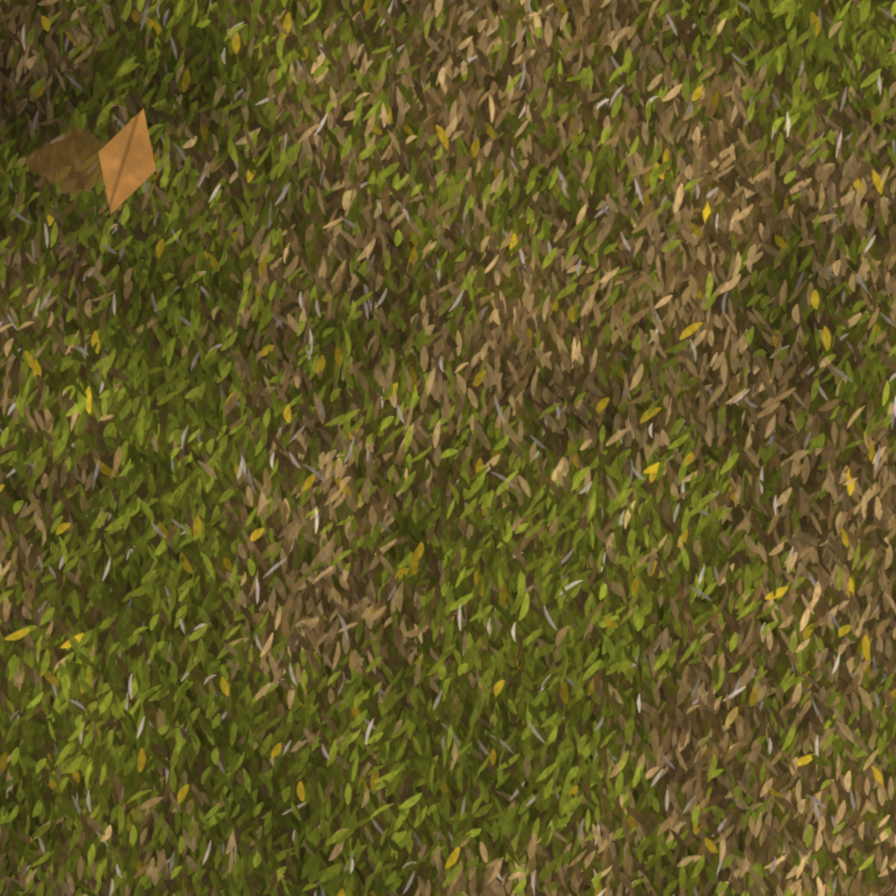
Reproduce this texture procedurally as a WebGL 1 fragment shader.

```glsl
precision highp float;
// Patchy lawn seen from above: short green and dry blades over dark soil, with a fallen leaf.
uniform vec2 u_resolution;

#define LAYERS 10
#define CELL 0.027
#define BLADE_LENGTH 0.019
#define BLADE_WIDTH 0.0036
#define SOFTNESS 0.0018
#define LEAN_SPREAD 1.25
#define DRY_SHARE 0.46
#define PATCH_SCALE 5.0
#define BRIGHTNESS 1.0

const vec3 SOIL = vec3(0.25, 0.20, 0.11);
const vec3 MOSS = vec3(0.30, 0.28, 0.09);
const vec3 DEEP_GREEN = vec3(0.26, 0.27, 0.08);
const vec3 LIGHT_GREEN = vec3(0.48, 0.51, 0.16);
const vec3 BROWN = vec3(0.35, 0.27, 0.15);
const vec3 STRAW = vec3(0.70, 0.58, 0.39);
const vec3 YELLOW = vec3(0.66, 0.55, 0.14);
const vec3 PALE = vec3(0.64, 0.58, 0.54);
const vec3 LEAF = vec3(0.68, 0.48, 0.25);

float hash(vec2 p) {
  return fract(sin(dot(p, vec2(127.1, 311.7))) * 43758.5453);
}

vec4 hash4(vec2 p) {
  return vec4(hash(p), hash(p + 17.3), hash(p + 41.9), hash(p + 73.7));
}

float noise(vec2 p) {
  vec2 i = floor(p), f = fract(p);
  f = f * f * (3.0 - 2.0 * f);
  return mix(mix(hash(i), hash(i + vec2(1.0, 0.0)), f.x),
             mix(hash(i + vec2(0.0, 1.0)), hash(i + 1.0), f.x), f.y);
}

float fbm(vec2 p) {
  float sum = 0.0, gain = 0.5;
  for (int i = 0; i < 4; i++) {
    sum += gain * noise(p);
    p = p * 2.03 + 11.7;
    gain *= 0.5;
  }
  return sum / 0.9375;
}

vec2 rotate(vec2 p, float angle) {
  float c = cos(angle), s = sin(angle);
  return vec2(c * p.x - s * p.y, s * p.x + c * p.y);
}

// Coverage of a tapered, bent blade centred at the origin
float blade(vec2 p, float halfLength, float halfWidth, float bend, float soft) {
  float t = p.y / halfLength;
  float width = halfWidth * (1.0 - t * t);
  float d = abs(p.x + bend * t * t) - width;
  return (1.0 - smoothstep(-soft, soft, d)) * (1.0 - smoothstep(0.8, 1.0, abs(t)));
}

vec3 bladeColor(vec4 r, float dryness) {
  vec3 dry = mix(BROWN, STRAW, pow(r.y, 1.4));
  vec3 fresh = mix(DEEP_GREEN, LIGHT_GREEN, r.y);
  vec3 color = mix(fresh, dry, step(r.x, dryness));
  color = mix(color, YELLOW, step(0.965, r.z));
  color = mix(color, PALE, step(r.z, 0.02));
  return color * mix(0.66, 1.2, r.w);
}

// Coverage of a four-cornered leaf
float leaf(vec2 p, vec2 size, float soft) {
  float d = (abs(p.x) / size.x + abs(p.y) / size.y - 1.0) * size.x;
  return 1.0 - smoothstep(-soft, soft, d);
}

void main() {
  vec2 uv = gl_FragCoord.xy / u_resolution.y;
  float soft = max(SOFTNESS, 0.75 / u_resolution.y);

  // Broad patches of dryness and shade
  float patches = fbm(uv * PATCH_SCALE + 3.1);
  float dryCorner = 1.0 - smoothstep(0.0, 0.5, distance(uv, vec2(1.0, 0.15)));
  float darkCorner = 1.0 - smoothstep(0.05, 0.4, distance(uv, vec2(0.03, 0.93)));
  float dryness = DRY_SHARE + 2.2 * (patches - 0.5) + 0.3 * dryCorner + 0.2 * darkCorner;
  dryness = clamp(dryness, 0.08, 0.92);
  float shade = 0.76 + 0.48 * fbm(uv * 9.0 + 27.0) + 0.1 * dryCorner - 0.26 * darkCorner;

  // Soil and moss between the blades
  vec3 color = mix(SOIL, MOSS, smoothstep(0.3, 0.7, fbm(uv * vec2(70.0, 45.0))));

  // Blades, darker in the lower layers
  for (int layer = 0; layer < LAYERS; layer++) {
    float level = float(layer);
    float depth = mix(0.74, 1.1, level / float(LAYERS - 1));
    vec2 q = rotate(uv, 0.37 * level) / CELL + level * 5.31;
    for (int j = -1; j <= 1; j++) {
      for (int i = -1; i <= 1; i++) {
        vec2 cell = floor(q) + vec2(float(i), float(j));
        vec4 form = hash4(cell + level * 91.7);
        vec4 tint = hash4(cell + level * 57.1 + 200.0);
        vec2 p = rotate((q - cell - form.xy) * CELL, -0.37 * level);
        p = rotate(p, (form.z + tint.w - 1.0) * LEAN_SPREAD + 0.12);
        float size = mix(0.5, 1.0, form.w);
        float cover = blade(p, BLADE_LENGTH * size, BLADE_WIDTH * mix(0.6, 1.3, tint.z),
                            0.006 * (form.x - 0.5), soft);
        color = mix(color, bladeColor(tint.xyzw, dryness) * depth, cover * 0.9);
      }
    }
  }
  color *= shade * (0.9 + 0.2 * noise(uv * vec2(260.0, 170.0)));

  // Fallen leaf: a shaded half and a sunlit half with a vein
  vec2 p = rotate(uv - vec2(0.142, 0.82), 0.3);
  float grain = 0.82 + 0.36 * fbm(uv * 55.0);
  float shaded = leaf(uv - vec2(0.085, 0.82), vec2(0.065, 0.04), 0.008);
  color = mix(color, LEAF * 0.62 * grain, shaded * 0.65);
  float vein = 1.0 - smoothstep(0.0, 0.004, abs(p.x + 0.004));
  color = mix(color, LEAF * grain * (1.0 - 0.2 * vein), leaf(p, vec2(0.034, 0.062), soft));

  gl_FragColor = vec4(color * BRIGHTNESS, 1.0);
}
```
